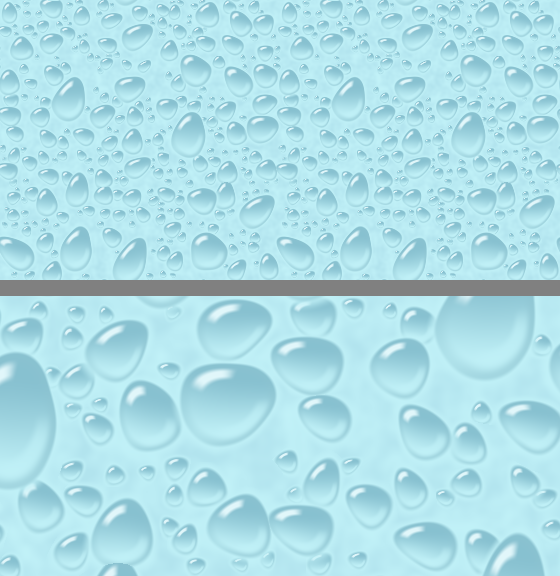
Top: the whole. Bottom: its middle third, enlarged.
Give the GLSL for this pattern, as a Shadertoy shader.

```glsl
// Pale aqua water droplets of four sizes, packed over a seamless square tile.

const float TILES_DOWN = 1.0;          // square tiles per canvas height
const int   LAYERS = 4;                // 0 = largest drops
const float CELLS[4]   = float[4](5.0, 9.0, 15.0, 27.0);   // grid cells per tile
const float RADIUS[4]  = float[4](0.31, 0.35, 0.35, 0.33); // in cells
const float KEEP[4]    = float[4](0.62, 0.88, 0.92, 0.85); // share of filled cells
const float STRETCH[4] = float[4](0.36, 0.24, 0.18, 0.16); // elongation range
const float JITTER = 0.56;
const float TAPER = 0.26;              // narrowing towards the drop's tip
const float WOBBLE = 0.006;
const float HALO_WIDTH = 0.012;
const float SOFTNESS = 0.0025;
const vec2  LIGHT_DIR = vec2(-0.55, 0.835);

const vec3 MIST  = vec3(0.70, 0.895, 0.935);
const vec3 PALE  = vec3(0.755, 0.945, 0.97);
const vec3 DEEP  = vec3(0.53, 0.755, 0.815);
const vec3 RIM   = vec3(0.56, 0.77, 0.82);
const vec3 GLINT = vec3(0.92, 0.99, 1.0);

struct Drop {
    float edge;    // signed distance to the outline
    float radius;
    vec2 centre;
    vec2 local;    // upright position, outline at length 1
};

vec3 hash(vec2 cell, float seed) {
    uvec3 v = uvec3(ivec3(cell, seed)) * 1664525u + 1013904223u;
    v.x += v.y * v.z; v.y += v.z * v.x; v.z += v.x * v.y;
    v ^= v >> 16u;
    v.x += v.y * v.z; v.y += v.z * v.x; v.z += v.x * v.y;
    return vec3(v >> 8u) / 16777216.0;
}

float cornerSlope(vec2 cell, vec2 offset, float period, float seed) {
    float a = 6.2831853 * hash(mod(cell, period), seed).x;
    return dot(vec2(cos(a), sin(a)), offset);
}

// Gradient noise that repeats once per tile
float noise(vec2 p, float period, float seed) {
    p *= period;
    vec2 i = floor(p), f = p - i;
    vec2 w = f * f * f * (f * (f * 6.0 - 15.0) + 10.0);
    vec2 e = vec2(1.0, 0.0);
    float low  = mix(cornerSlope(i, f, period, seed),
                     cornerSlope(i + e, f - e, period, seed), w.x);
    float high = mix(cornerSlope(i + e.yx, f - e.yx, period, seed),
                     cornerSlope(i + 1.0, f - 1.0, period, seed), w.x);
    return mix(low, high, w.y);
}

// Closest drop of one size layer
Drop nearestDrop(vec2 p, int layer) {
    float n = CELLS[layer], seed = float(layer) * 2.0 + 11.0;
    Drop best = Drop(1e3, 1.0, p, vec2(9.0));
    vec2 home = floor(p * n);
    for (int k = 0; k < 9; k++) {
        vec2 cell = home + vec2(k % 3, k / 3) - 1.0;
        vec2 id = mod(cell, n);
        vec3 place = hash(id, seed), form = hash(id, seed + 1.0);
        if (place.z > KEEP[layer]) continue;

        vec2 centre = (cell + 0.5 + JITTER * (place.xy - 0.5)) / n;
        float radius = RADIUS[layer] / n * mix(0.72, 1.12, form.x);
        float angle = 2.6 * (form.y - 0.5);
        float stretch = 1.0 + STRETCH[layer] * form.z;
        mat2 turn = mat2(cos(angle), sin(angle), -sin(angle), cos(angle));

        vec2 q = (p - centre) * turn / (radius * vec2(1.0 / stretch, stretch));
        q.x *= 1.0 + TAPER * clamp(q.y, -1.2, 1.2);
        float edge = (length(q) - 1.0) * radius;
        if (edge < best.edge) best = Drop(edge, radius, centre, turn * q);
    }
    return best;
}

// Refraction gradient, dark rim, lower glow and upper left glint
vec3 shadeDrop(vec2 u) {
    float d = length(u);
    float facing = dot(u / max(d, 0.001), LIGHT_DIR);
    vec3 col = mix(PALE, DEEP, smoothstep(-0.95, 0.65, u.y + 0.12 * u.x));
    float rim = smoothstep(0.72, 0.96, d);
    col = mix(col, RIM, rim * (0.3 + 0.3 * smoothstep(0.1, 0.9, -facing)));
    float glow = smoothstep(0.5, 0.95, -facing) * (1.0 - smoothstep(0.05, 0.22, abs(d - 0.72)));
    col = mix(col, PALE, 0.65 * glow);
    float glint = smoothstep(0.72, 0.96, facing) * (1.0 - smoothstep(0.05, 0.2, abs(d - 0.7)));
    return mix(col, GLINT, 0.9 * glint);
}

void mainImage(out vec4 fragColor, in vec2 fragCoord) {
    vec2 p = fragCoord / iResolution.y * TILES_DOWN;
    float soft = max(SOFTNESS, 0.75 * TILES_DOWN / iResolution.y);

    // Misty ground
    float mist = noise(p, 24.0, 31.0) + 0.6 * noise(p, 58.0, 32.0);
    vec3 col = mix(MIST, PALE, clamp(0.45 + 0.8 * mist, 0.0, 1.0));

    // Drops, smallest first; those crowded by a larger one are left out
    p += WOBBLE * vec2(noise(p, 14.0, 41.0), noise(p, 14.0, 42.0));
    for (int layer = LAYERS - 1; layer >= 0; layer--) {
        Drop drop = nearestDrop(p, layer);
        float halo = min(HALO_WIDTH, 0.5 * drop.radius);
        if (drop.edge > halo) continue;
        bool crowded = false;
        for (int larger = 0; larger < layer && !crowded; larger++)
            crowded = nearestDrop(drop.centre, larger).edge < 0.6 * drop.radius;
        if (crowded) continue;
        col = mix(col, PALE, 0.8 * (1.0 - smoothstep(0.0, halo, drop.edge)));
        col = mix(col, shadeDrop(drop.local), 1.0 - smoothstep(-soft, soft, drop.edge));
    }
    fragColor = vec4(col, 1.0);
}
```
